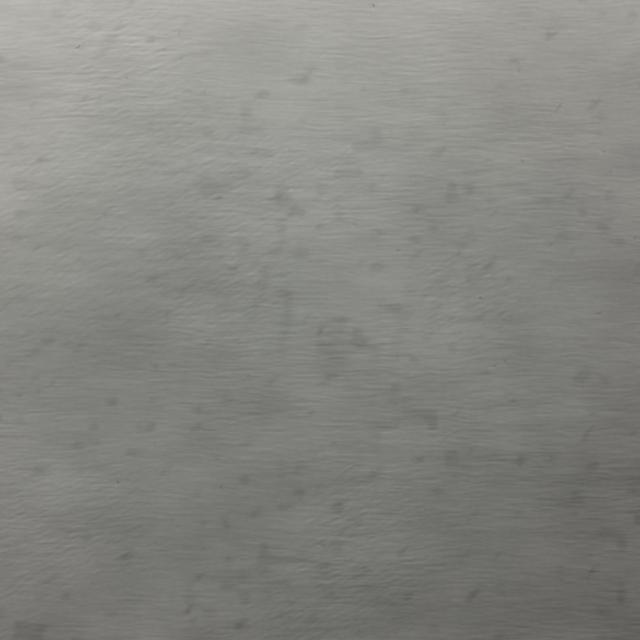
Write a Shadertoy shader that draws this texture.

```glsl
float hash(vec2 p) {
    vec3 h = fract(vec3(p.xyx) * 0.1031);
    h += dot(h, h.yzx + 33.33);
    return fract((h.x + h.y) * h.z);
}

vec2 hash2(vec2 p) {
    return vec2(hash(p + 17.3), hash(p + 71.9));
}

float noise(vec2 p) {
    vec2 i = floor(p), f = fract(p);
    f = f * f * (3.0 - 2.0 * f);
    return mix(mix(hash(i), hash(i + vec2(1, 0)), f.x),
               mix(hash(i + vec2(0, 1)), hash(i + vec2(1, 1)), f.x), f.y);
}

// Layered noise, centred on zero
float fbm(vec2 p) {
    float sum = 0.0, amp = 0.5;
    for (int i = 0; i < 5; i++) {
        sum += amp * (noise(p) - 0.5);
        p = mat2(0.8, 0.6, -0.6, 0.8) * p * 2.03 + 11.7;
        amp *= 0.5;
    }
    return sum;
}

// Height of the fine horizontal brush ridges
float bristles(vec2 p) {
    p.y += 0.022 * fbm(p * vec2(3.5, 4.0)) + 0.003 * noise(p * vec2(30.0, 40.0));
    return 0.55 * noise(p * vec2(28.0, 230.0))
         + 0.45 * noise(p * vec2(55.0, 340.0) + 40.0);
}

// Short slanted ridges, visible in patches
float slantedGrain(vec2 p) {
    vec2 q = mat2(0.92, -0.39, 0.39, 0.92) * p;
    return noise(q * vec2(65.0, 210.0) + 9.0);
}

// Scattered pits: soft stains, a few of them sharp with a lit rim
float specks(vec2 p, float scale, float density) {
    vec2 cell = floor(p * scale);
    float shade = 0.0;
    for (int y = -1; y <= 1; y++)
    for (int x = -1; x <= 1; x++) {
        vec2 id = cell + vec2(x, y);
        if (hash(id + scale) > density) continue;
        vec2 d = p - (id + hash2(id)) / scale;
        d.y -= d.x * (hash(id + 5.0) - 0.2);
        d += 0.006 * (vec2(noise(p * 160.0), noise(p * 160.0 + 50.0)) - 0.5);
        float sharpness = step(0.88, hash(id + 9.0));
        float radius = mix(0.003 + 0.006 * hash(id + 3.0), 0.0022, sharpness);
        vec2 e = d * vec2(0.75, 1.2);
        float pit = exp(-dot(e, e) / (radius * radius));
        vec2 r = d + 0.003;
        float rim = exp(-dot(r, r) / (radius * radius));
        shade += mix(0.055, 0.15, sharpness) * pit * (0.4 + 0.6 * hash(id + 6.0));
        shade -= 0.04 * sharpness * rim;
    }
    return shade;
}

float segment(vec2 p, vec2 a, vec2 b) {
    vec2 ab = b - a;
    return length(p - a - ab * clamp(dot(p - a, ab) / dot(ab, ab), 0.0, 1.0));
}

// Faint dark finger-like smears near the middle
float smears(vec2 p) {
    p += 0.03 * vec2(fbm(p * 9.0), fbm(p * 9.0 + 30.0));
    float shade = 0.0;
    for (float i = 0.0; i < 8.0; i++) {
        vec2 rnd = hash2(vec2(i, 4.0));
        vec2 a = vec2(0.28 + 0.055 * i, 0.38 + 0.2 * rnd.x);
        vec2 b = a + vec2(0.09 * (rnd.y - 0.25), 0.05 + 0.1 * rnd.y);
        float d = segment(p, a, b);
        shade += exp(-d * d / 0.00008) * (0.4 + 0.6 * rnd.x);
    }
    return shade * (0.2 + noise(p * 24.0));
}

// Thin raised scratches, lit above and shaded below
float scratches(vec2 p) {
    p.y += 0.02 * fbm(p * 14.0);
    float shade = 0.0;
    for (float i = 0.0; i < 7.0; i++) {
        vec2 a = hash2(vec2(i, 23.0));
        vec2 b = a + vec2(0.03 + 0.04 * hash(a * 90.0), 0.045 * (hash(a * 50.0) - 0.2));
        shade += smoothstep(0.0025, 0.0, segment(p, a, b));
        shade -= smoothstep(0.003, 0.0, segment(p + vec2(0.0, 0.003), a, b));
    }
    return shade * noise(p * 40.0);
}

void mainImage(out vec4 fragColor, in vec2 fragCoord) {
    vec2 p = fragCoord / iResolution.y;
    vec2 uv = fragCoord / iResolution.xy;

    // Light falling off from the upper left
    float tone = 0.398 + 0.222 * pow(uv.y, 1.4) + 0.066 * (1.0 - uv.x);

    // Cloudy wear, blotches and wide brush bands
    tone += 0.08 * fbm(p * vec2(3.2, 4.2) + 3.0);
    tone += 0.065 * fbm(p * vec2(10.0, 16.0) + 60.0);
    tone += 0.045 * fbm(p * vec2(9.0, 60.0) + 25.0) * smoothstep(0.2, 0.8, noise(p * 3.0));
    tone -= 0.035 * smoothstep(0.68, 0.95, noise(p * vec2(34.0, 48.0) + 15.0))
                  * smoothstep(0.35, 0.75, noise(p * 6.0 + 8.0));

    // Relief lit from above
    vec2 lift = vec2(0.0, 0.0016);
    float patchy = 0.4 + 0.9 * noise(p * vec2(5.0, 9.0) + 80.0);
    tone += 0.046 * patchy * (bristles(p - lift) - bristles(p + lift));
    float slant = smoothstep(0.4, 0.8, noise(p * 5.5 + 33.0));
    tone += 0.034 * slant * (slantedGrain(p - lift) - slantedGrain(p + lift));
    tone += 0.014 * (noise(p * vec2(200.0, 300.0)) - 0.5);

    // Marks
    tone -= specks(p, 13.0, 0.5) + 0.6 * specks(p + 3.0, 27.0, 0.25);
    tone -= 0.036 * smears(p);
    tone += 0.035 * scratches(p);

    // Warm grey, slightly greener in the middle
    float cool = exp(-6.0 * dot(uv - vec2(0.45, 0.5), uv - vec2(0.45, 0.5)));
    vec3 tint = mix(vec3(1.008, 0.998, 0.962), vec3(0.992, 1.004, 0.972), cool);
    fragColor = vec4(tone * tint, 1.0);
}
```
